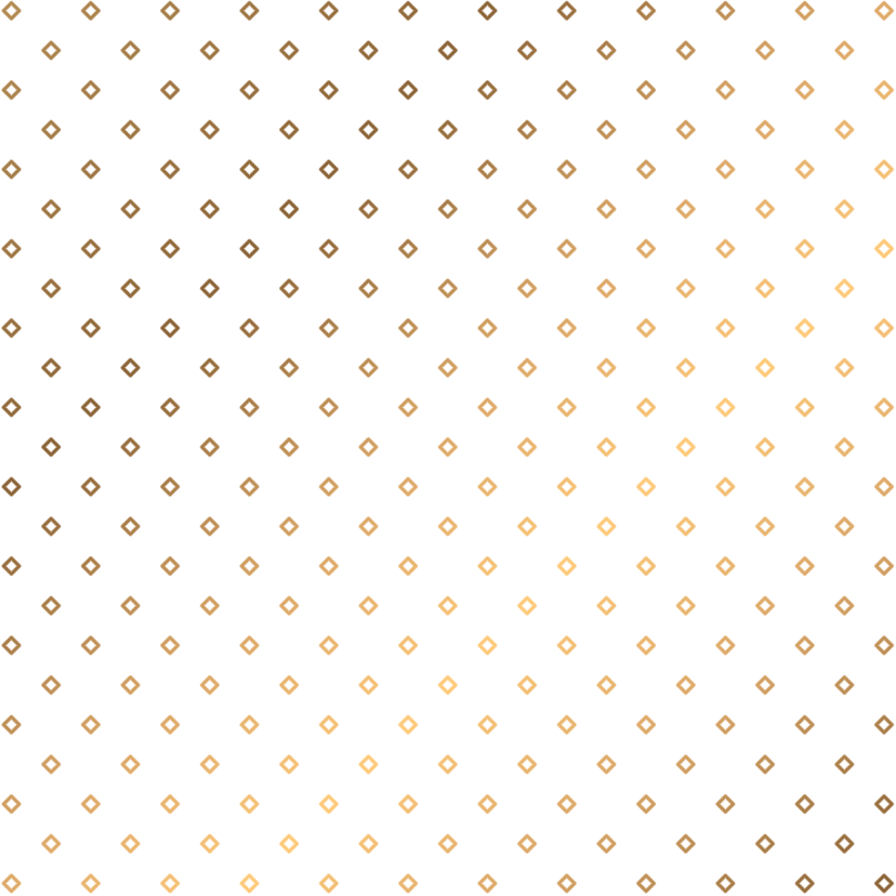
Reproduce this pattern procedurally as a Shadertoy shader.

```glsl
// Staggered grid of small hollow diamonds in a diagonal bronze-to-gold gradient on white.

// Lattice steps across the canvas; diamonds sit on every other step.
const float STEPS = 22.588;

// Signed distance to a square turned by 45 degrees.
float diamondDistance(vec2 p, float halfSide) {
    vec2 q = abs(vec2(p.x + p.y, p.x - p.y)) * 0.70711 - halfSide;
    return length(max(q, 0.0)) + min(max(q.x, q.y), 0.0);
}

// Metallic ramp from the upper left (0) to the lower right (1).
vec3 metalGradient(float t) {
    vec3 bronze = vec3(0.54, 0.38, 0.20);
    vec3 copper = vec3(0.87, 0.66, 0.40);
    vec3 gold = vec3(1.00, 0.79, 0.47);
    if (t < 0.278) return mix(vec3(0.70, 0.54, 0.31), bronze, t / 0.278);

    // The ramp mirrors around its brightest band.
    float shine = 1.0 - abs(t - 0.632) / 0.354;
    vec3 shade = mix(bronze, copper, smoothstep(0.0, 0.62, shine) * 0.4 + clamp(shine / 0.62, 0.0, 1.0) * 0.6);
    return mix(shade, gold, clamp((shine - 0.62) / 0.38, 0.0, 1.0));
}

void mainImage(out vec4 fragColor, in vec2 fragCoord) {
    vec2 uv = fragCoord / iResolution.xy;
    uv.y = 1.0 - uv.y;

    // Two interleaved square lattices make the staggered rows.
    vec2 grid = uv * STEPS - vec2(0.288, 0.27);
    vec2 evenCell = mod(grid + 1.0, 2.0) - 1.0;
    vec2 oddCell = mod(grid, 2.0) - 1.0;
    float outline = min(diamondDistance(evenCell, 0.139), diamondDistance(oddCell, 0.139));

    // Soft stroke along the diamond edge.
    float soft = max(0.032, 0.75 * STEPS / iResolution.y);
    float ink = 1.0 - smoothstep(-soft, soft, abs(outline) - 0.045);

    vec3 color = mix(vec3(1.0), metalGradient(0.5 * (uv.x + uv.y)), ink);
    fragColor = vec4(color, 1.0);
}
```
